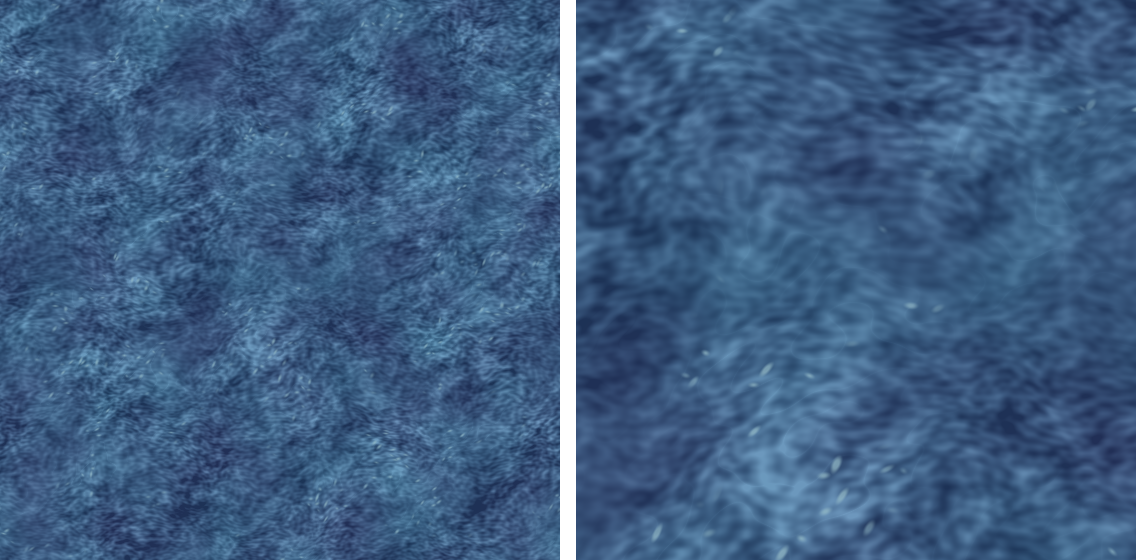
Left, the full canvas; right, a detail of the centre.
Write a Shadertoy shader that draws this texture.

```glsl
// Mottled deep blue surface with slanting clouds, crisp short grain and sparse pale flecks.

const vec3 DARK_BLUE  = vec3(0.142, 0.240, 0.382);
const vec3 MID_BLUE   = vec3(0.230, 0.358, 0.507);
const vec3 PALE_BLUE  = vec3(0.345, 0.497, 0.645);
const vec3 FLECK_TINT = vec3(0.58, 0.73, 0.78);
const vec3 TEAL_SHIFT = vec3(-0.008, 0.007, 0.001);

const int   OCTAVES        = 6;
const float CLOUD_SCALE    = 5.6;   // cells across the canvas, first octave
const float SCALE_STEP     = 2.0;
const float CLOUD_ANGLE    = 0.60;  // slant of the broad patches, radians
const float GRAIN_ANGLE    = 0.22;  // slant of the finest grain
const float ANGLE_JITTER   = 0.22;  // alternating turn, breaks long strands
const float CLOUD_STRETCH  = 1.3;
const float GRAIN_STRETCH  = 1.75;
const float CLOUD_WEIGHT   = 0.34;
const float GRAIN_WEIGHT   = 0.53;
const float TONE_SPREAD    = 0.45;  // overall contrast
const float BEND_AMOUNT    = 0.13;
const float WISP_AMOUNT    = 0.20;
const float FLECK_SCALE    = 92.0;
const float FLECK_SHARE    = 0.17;  // cells that may hold a fleck
const float TAU = 6.2831853;

vec2 hash2(vec2 p) {
    vec3 q = fract(p.xyx * vec3(0.1031, 0.1030, 0.0973));
    q += dot(q, q.yzx + 33.33);
    return fract((q.xx + q.yz) * q.zy);
}

mat2 rotation(float angle) {
    float c = cos(angle), s = sin(angle);
    return mat2(c, -s, s, c);
}

float cornerSlope(vec2 cell, vec2 offset) {
    float angle = TAU * hash2(cell).x;
    return dot(vec2(cos(angle), sin(angle)), offset);
}

// Gradient noise scaled to roughly unit deviation
float noise(vec2 p) {
    vec2 i = floor(p), f = fract(p);
    vec2 w = f * f * f * (f * (f * 6.0 - 15.0) + 10.0);
    vec2 e = vec2(1.0, 0.0);
    float low  = mix(cornerSlope(i, f), cornerSlope(i + e.xy, f - e.xy), w.x);
    float high = mix(cornerSlope(i + e.yx, f - e.yx), cornerSlope(i + e.xx, f - e.xx), w.x);
    return 4.7 * mix(low, high, w.y);
}

// Coordinates turned by an angle and drawn out along it
vec2 brushed(vec2 p, float angle, float stretch) {
    return rotation(angle) * p / vec2(stretch, 1.0) + 40.0;
}

// Layered sines that bend the grain
vec2 bend(vec2 p) {
    float frequency = 17.0;
    for (int k = 0; k < 4; k++) {
        vec2 q = rotation(1.1 * float(k) + 0.4) * p * frequency;
        p += BEND_AMOUNT / frequency * sin(q.yx + vec2(1.7, 4.1) * float(k));
        frequency *= 1.83;
    }
    return p;
}

// Cellular noise: small slanted flecks in some of the cells
float flecks(vec2 p, float pixel) {
    vec2 q = p * FLECK_SCALE + 70.0;
    vec2 cell = floor(q);
    float cover = 0.0;
    float soft = 0.06 + 0.8 * pixel * FLECK_SCALE;
    for (int y = -1; y <= 1; y++)
    for (int x = -1; x <= 1; x++) {
        vec2 id = cell + vec2(x, y);
        vec2 pick = hash2(id + 19.0);
        vec2 d = rotation(0.3 + 2.0 * (pick.y - 0.5)) * (q - id - hash2(id));
        float radius = mix(0.08, 0.20, pick.y);
        float shape = 1.0 - smoothstep(radius - soft, radius + soft, length(d * vec2(0.5, 1.0)));
        cover = max(cover, shape * step(pick.x, FLECK_SHARE));
    }
    return cover;
}

void mainImage(out vec4 fragColor, in vec2 fragCoord) {
    vec2 uv = fragCoord / iResolution.y;
    vec2 p = bend(uv);

    // Tone: broad clouds first, then ever finer and flatter grain
    float tone = 0.0, clouds = 0.0;
    float scale = CLOUD_SCALE;
    float roughness = 1.0 + 0.2 * noise(uv * 7.0 + 90.0);
    for (int k = 0; k < OCTAVES; k++) {
        float fine = float(k) / float(OCTAVES - 1);
        float turn = ANGLE_JITTER * (k % 2 == 0 ? 1.0 : -1.0);
        float angle = mix(CLOUD_ANGLE, GRAIN_ANGLE, fine) + turn * fine;
        float stretch = mix(CLOUD_STRETCH, GRAIN_STRETCH, fine);
        float layer = noise(brushed(p * scale, angle, stretch) + 13.7 * float(k));
        tone += mix(CLOUD_WEIGHT, GRAIN_WEIGHT, fine) * layer * mix(1.0, roughness, fine);
        if (k < 3) clouds += 0.55 * layer;
        scale *= SCALE_STEP;
    }

    // Thin broken wisps along the folds of a noise field
    float fold = abs(noise(brushed(p * 46.0, 0.45, 1.5) + 57.0));
    float wisp = exp(-6.0 * fold) - 0.18;
    tone += WISP_AMOUNT * wisp * (1.5 + clouds);

    // Colour ramp with a slight drift between violet and teal
    float level = TONE_SPREAD * tone;
    vec3 color = level < 0.0
        ? mix(MID_BLUE, DARK_BLUE, min(-level, 1.35))
        : mix(MID_BLUE, PALE_BLUE, min(level, 1.7));
    color += TEAL_SHIFT * (0.6 * noise(uv * 9.0 + 25.0) + 0.5 * clouds);

    // Flecks gather in the paler patches
    float gather = smoothstep(0.2, 1.7, clouds + 0.6 * noise(uv * 14.0 + 31.0));
    color = mix(color, FLECK_TINT, 0.7 * gather * flecks(p, 1.0 / iResolution.y));

    fragColor = vec4(color, 1.0);
}
```
